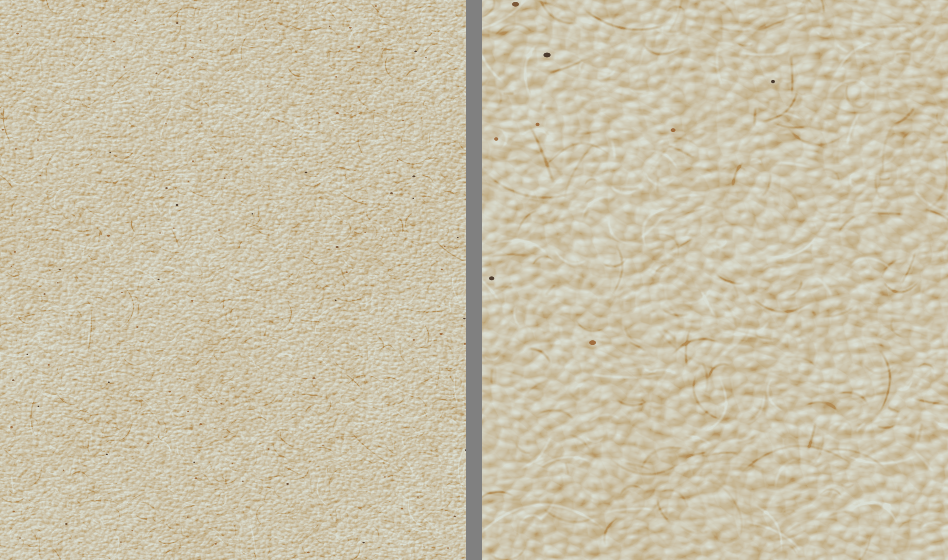
Left, the full canvas; right, a detail of the centre.
This texture is drawn by a Shadertoy shader. Its source:

```glsl
const vec3 PALE = vec3(0.84, 0.84, 0.78);
const vec3 BASE = vec3(0.80, 0.76, 0.66);
const vec3 TAN = vec3(0.76, 0.68, 0.52);
const vec3 FIBRE = vec3(0.72, 0.59, 0.39);
const vec3 RUST = vec3(0.60, 0.37, 0.17);
const vec3 SOOT = vec3(0.20, 0.13, 0.09);

// Feature sizes, as fractions of the canvas height
const vec2 GRAIN_SIZE = vec2(0.0062, 0.0044);
const vec2 STREAK_SIZE = vec2(0.021, 0.0052);
const vec2 BUMP_SIZE = vec2(0.0095, 0.0074);
const vec2 CLUMP_SIZE = vec2(0.045, 0.024);
const vec2 LIGHT_STEP = vec2(-0.0013, 0.0016);
const float SHORT_FIBRE = 0.018;
const float MEDIUM_FIBRE = 0.032;
const float LONG_FIBRE = 0.065;
const float FIBRE_WIDTH = 0.0011;
const float SPECK_CELL = 0.05;
const float SPECK_SHARE = 0.30;

// Weights of the tone layers
const float GRAIN = 0.50;
const float STREAK = 0.48;
const float RELIEF = 0.66;
const float CLUMP = 0.17;
const float MOTTLE = 0.15;
const float TONE_SHIFT = -0.16;

vec2 hash2(vec2 p) {
    vec3 q = fract(p.xyx * vec3(0.1031, 0.1030, 0.0973));
    q += dot(q, q.yzx + 33.33);
    return fract((q.xx + q.yz) * q.zy);
}

// Distance to the nearest scattered point
float cellular(vec2 p) {
    vec2 cell = floor(p);
    float nearest = 8.0;
    for (int y = -1; y <= 1; y++)
    for (int x = -1; x <= 1; x++) {
        vec2 id = cell + vec2(x, y);
        vec2 d = id + hash2(id + 71.0) - p;
        nearest = min(nearest, dot(d, d));
    }
    return sqrt(nearest);
}

// Cellular noise with pale centres, zero mean and unit spread
float pulp(vec2 p) {
    return (0.5 - cellular(p)) / 0.26;
}

// Soft cloudiness from layered sines
float mottle(vec2 p) {
    return sin(9.0 * p.x + 2.0 * sin(7.0 * p.y)) * 0.5
         + sin(17.0 * p.y + 1.7 * sin(11.0 * p.x + 1.0)) * 0.6
         + sin(31.0 * p.x - 23.0 * p.y + 2.0 * sin(19.0 * p.y)) * 0.5;
}

// Bent strands, mostly lying flat; negative ones are pale
float fibres(vec2 p, float size, float seed, float px) {
    vec2 cell = floor(p / size);
    float sum = 0.0;
    for (int y = -1; y <= 1; y++)
    for (int x = -1; x <= 1; x++) {
        vec2 id = cell + vec2(x, y);
        vec2 place = hash2(id + seed);
        vec2 form = hash2(id + seed + 37.0);
        vec2 look = hash2(id + seed + 83.0);
        float turn = 2.0 * form.x - 1.0;
        float angle = 1.7 * turn * turn * turn + 0.15 * (look.y - 0.5);
        vec2 q = p - (id + place) * size;
        q = mat2(cos(angle), -sin(angle), sin(angle), cos(angle)) * q;
        float reach = size * mix(0.2, 0.7, form.y);
        q.y += (look.y - 0.5) * 1.2 * (q.x * q.x / reach - 0.3 * reach);
        float line = 1.0 - smoothstep(0.0, FIBRE_WIDTH + 0.6 * px, abs(q.y));
        float ends = 1.0 - smoothstep(0.6, 1.0, abs(q.x) / reach);
        sum += line * ends * (look.x < 0.2 ? -0.6 : look.x * look.x);
    }
    return sum;
}

// Scattered rust and soot flecks over the sheet
vec3 addSpecks(vec3 colour, vec2 p, float px) {
    vec2 cell = floor(p / SPECK_CELL);
    for (int y = -1; y <= 1; y++)
    for (int x = -1; x <= 1; x++) {
        vec2 id = cell + vec2(x, y);
        vec2 kind = hash2(id + 151.0);
        vec2 d = p - (id + hash2(id + 113.0)) * SPECK_CELL;
        d.y *= 1.0 + kind.y * 0.6;
        float radius = mix(0.0010, 0.0027, kind.y * kind.y);
        float ink = 1.0 - smoothstep(radius - 0.5 * px, radius + 0.7 * px, length(d));
        float dark = smoothstep(0.55, 0.95, hash2(id + 197.0).x);
        colour = mix(colour, mix(RUST, SOOT, dark), 0.85 * ink * step(kind.x, SPECK_SHARE));
    }
    return colour;
}

vec3 paperColour(float tone) {
    vec3 c = mix(BASE, PALE, clamp((tone + 0.1) / 1.6, 0.0, 1.4));
    c = mix(c, TAN, clamp((-0.1 - tone) / 1.4, 0.0, 1.0));
    return mix(c, FIBRE, clamp((-1.5 - tone) / 0.8, 0.0, 1.5));
}

void mainImage(out vec4 fragColor, in vec2 fragCoord) {
    float px = 1.0 / iResolution.y;
    vec2 p = fragCoord * px;
    vec2 w = p + 0.0016 * sin(p.yx * vec2(93.0, 71.0) + 2.0 * sin(p * 41.0));

    // Pulp tone and side-lit bumps
    float relief = cellular((w + LIGHT_STEP) / BUMP_SIZE) - cellular(w / BUMP_SIZE);
    float tone = TONE_SHIFT + GRAIN * pulp(w / GRAIN_SIZE + 40.0)
               + STREAK * pulp(w / STREAK_SIZE + 90.0) + RELIEF * relief / 0.17
               + CLUMP * pulp(w / CLUMP_SIZE + 10.0) + MOTTLE * mottle(p);

    // Strands
    tone -= 1.7 * fibres(w, SHORT_FIBRE, 5.0, px) + 2.2 * fibres(w, MEDIUM_FIBRE, 307.0, px)
          + 2.4 * fibres(p, LONG_FIBRE, 211.0, px);

    fragColor = vec4(addSpecks(paperColour(tone), p, px), 1.0);
}
```
